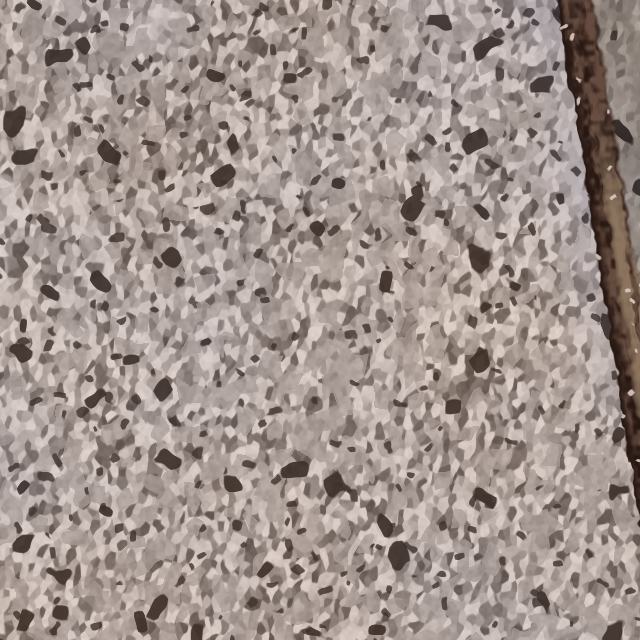
Reproduce this texture procedurally as a WebGL 1 fragment shader.

```glsl
precision highp float;
uniform vec2 u_resolution;

const vec3 DARK_MINERAL = vec3(0.24, 0.19, 0.17);
const vec3 PALE_MINERAL = vec3(0.78, 0.73, 0.71);
const vec3 JOINT_SHADOW = vec3(0.15, 0.09, 0.07);
const vec3 JOINT_EARTH = vec3(0.40, 0.30, 0.25);
const vec3 JOINT_SAND = vec3(0.60, 0.51, 0.41);

float hash(vec2 p) {
  vec3 q = fract(vec3(p.xyx) * 0.1031);
  q += dot(q, q.yzx + 33.33);
  return fract((q.x + q.y) * q.z);
}

vec2 hash2(vec2 p) {
  return vec2(hash(p), hash(p + 71.7));
}

float noise(vec2 p) {
  vec2 i = floor(p), f = fract(p);
  f = f * f * (3.0 - 2.0 * f);
  return mix(mix(hash(i), hash(i + vec2(1.0, 0.0)), f.x),
             mix(hash(i + vec2(0.0, 1.0)), hash(i + 1.0), f.x), f.y);
}

float fbm(vec2 p) {
  return 0.55 * noise(p) + 0.3 * noise(p * 2.1 + 9.0) + 0.15 * noise(p * 4.3 + 31.0);
}

mat2 rotation(float a) {
  return mat2(cos(a), sin(a), -sin(a), cos(a));
}

// Soft-edged Voronoi cells, each with one random value
float grains(vec2 p, float sharpness) {
  vec2 cell = floor(p);
  float sum = 0.0, weights = 0.0;
  for (int y = -1; y <= 1; y++) {
    for (int x = -1; x <= 1; x++) {
      vec2 id = cell + vec2(float(x), float(y));
      float d = length(id + hash2(id) - p);
      float w = exp(-sharpness * d);
      sum += w * hash(id + 17.3);
      weights += w;
    }
  }
  return sum / weights;
}

// Scattered angular flakes; radius is in canvas units
float flakes(vec2 p, float cells, float density, float radius, float seed) {
  vec2 cell = floor(p * cells);
  float mask = 0.0;
  for (int y = -1; y <= 1; y++) {
    for (int x = -1; x <= 1; x++) {
      vec2 id = cell + vec2(float(x), float(y));
      vec2 key = id + seed;
      vec2 q = p - (id + hash2(key)) / cells;
      q = rotation(6.283 * hash(key + 5.1)) * q;
      q.x *= mix(0.65, 1.0, hash(key + 8.7));
      q.y *= mix(0.95, 1.8, hash(key + 3.9));
      float d = mix(length(q), max(abs(q.x), abs(q.y)), 0.6);
      d += radius * 0.9 * (noise(p * 0.9 / radius + seed) - 0.5);
      float r = radius * mix(0.45, 1.05, hash(key + 12.4));
      float present = step(hash(key + 23.6), density);
      mask = max(mask, present * (1.0 - smoothstep(r - 0.0015, r + 0.0015, d)));
    }
  }
  return mask;
}

// Stone brightness: fine upright grains with flat grey plates between them
float graniteTone(vec2 p) {
  vec2 warp = vec2(noise(p * 60.0), noise(p * 60.0 + 40.0)) - 0.5;
  vec2 q = rotation(0.2) * (p + 0.008 * warp);
  float fine = 1.12 - 0.86 * pow(grains(q * vec2(98.0, 64.0), 14.0), 1.6);
  float plate = grains(q * vec2(46.0, 36.0) + 50.0, 18.0);
  float tone = mix(fine, 0.74 + 0.08 * noise(p * 90.0), 0.75 * smoothstep(0.66, 0.72, plate));
  return tone + 0.10 * (noise(p * 170.0) - 0.5);
}

vec3 slabColor(vec2 p, float edgeDistance) {
  float tone = graniteTone(p);
  float rim = smoothstep(-0.09, -0.01, edgeDistance) * smoothstep(0.15, 0.6, p.y);
  tone = mix(tone, 0.93, 0.45 * rim);
  tone += 0.10 * (fbm(p * 5.0) - 0.5);
  tone *= 1.0 - 0.8 * flakes(p, 32.0, 0.26, 0.0075, 3.0);
  tone *= 1.0 - 0.92 * flakes(p, 13.0, 0.32, 0.0165, 60.0);
  vec3 color = mix(DARK_MINERAL, PALE_MINERAL, clamp(tone, 0.0, 1.17));
  float warmth = fbm(p * 4.0 + 20.0) - 0.3 - 0.4 * p.y - 0.5 * rim;
  return color + warmth * vec3(0.03, 0.006, -0.035);
}

// Earth and sand streaks running along the gap, with bright grit
vec3 jointColor(vec2 p, float across) {
  vec2 along = vec2(across * 5.0, p.y * 14.0);
  float streak = 0.65 * fbm(along) + 0.35 * noise(p * 120.0);
  vec3 color = mix(JOINT_SHADOW, JOINT_EARTH, smoothstep(0.25, 0.7, streak));
  float sand = smoothstep(0.45, 0.7, noise(along * vec2(1.2, 0.3) + 13.0));
  sand *= smoothstep(0.3, 0.6, across) * (1.0 - smoothstep(0.65, 0.85, p.y));
  color = mix(color, JOINT_SAND, 0.75 * sand);
  color = mix(JOINT_SHADOW, color, smoothstep(0.0, 0.28, across));
  return mix(color, vec3(0.85, 0.79, 0.76), 0.9 * flakes(p, 45.0, 0.2, 0.0045, 90.0));
}

void main() {
  vec2 p = gl_FragCoord.xy / u_resolution;
  float ragged = 0.008 * (noise(p * 45.0) - 0.5) + 0.005 * (noise(p * 110.0) - 0.5);
  float edgeDistance = p.x - 0.87 - 0.16 * (1.0 - p.y) + ragged;
  float across = edgeDistance / 0.057;

  vec3 slab = slabColor(p, edgeDistance);
  vec3 neighbour = slab * mix(vec3(0.70, 0.68, 0.64), vec3(0.92, 0.91, 0.87), fbm(p * 28.0));
  vec3 color = mix(slab, jointColor(p, across), smoothstep(-0.0015, 0.002, edgeDistance));
  color = mix(color, neighbour, smoothstep(0.93, 1.07, across));
  gl_FragColor = vec4(color, 1.0);
}
```
